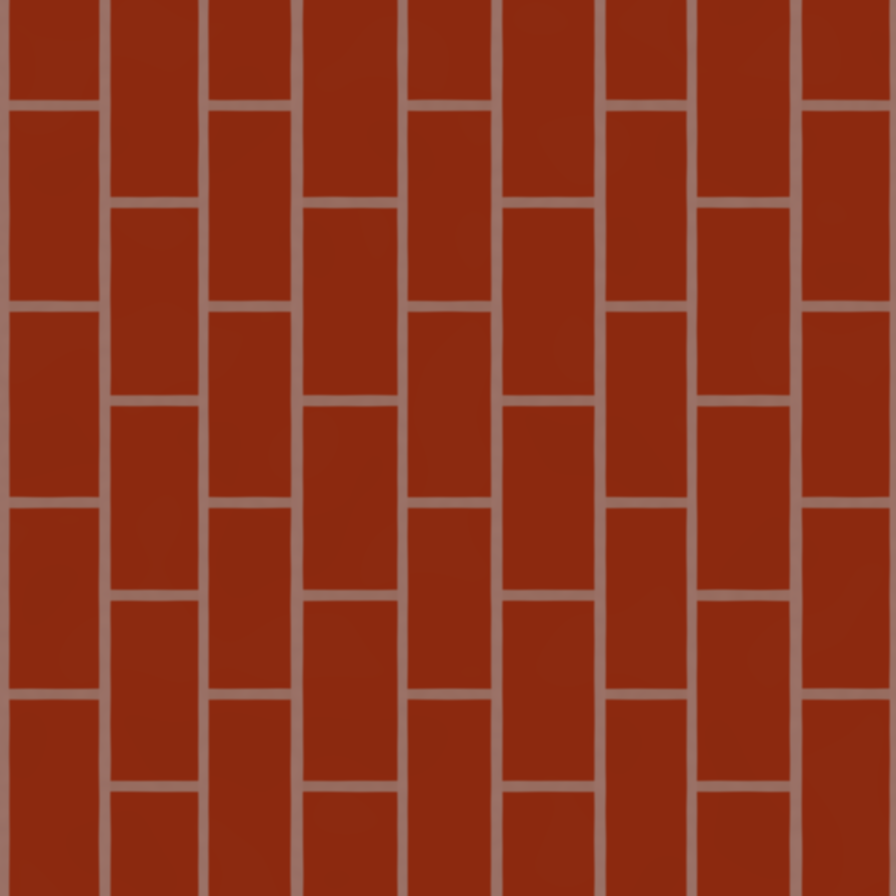
This pattern is drawn by a Shadertoy shader. Its source:

```glsl
// Upright running-bond brick wall: nine red columns with soft grey-pink mortar.

const float PI = 3.14159265;
const int SEAMS = 10;
const int JOINTS = 4;
const vec3 BRICK = vec3(0.548, 0.162, 0.060);
const vec3 SEAM_MORTAR = vec3(0.602, 0.442, 0.400);
const vec3 JOINT_MORTAR = vec3(0.592, 0.425, 0.375);

vec2 hashGradient(vec2 cell) {
    vec2 p = fract(cell * vec2(0.1031, 0.1137));
    p += dot(p, p.yx + 33.33);
    float angle = 2.0 * PI * fract((p.x + p.y) * p.x * 17.0);
    return vec2(cos(angle), sin(angle));
}

float gradientNoise(vec2 p) {
    vec2 i = floor(p), f = fract(p);
    vec2 u = f * f * f * (f * (f * 6.0 - 15.0) + 10.0);
    vec2 e = vec2(0.0, 1.0);
    float low = mix(dot(hashGradient(i), f),
                    dot(hashGradient(i + e.yx), f - e.yx), u.x);
    float high = mix(dot(hashGradient(i + e), f - e),
                     dot(hashGradient(i + e.yy), f - e.yy), u.x);
    return mix(low, high, u.y);
}

// Even pitch plus a small hand-laid drift
float seamCenter(float i) {
    float drift = 0.0036 * cos(PI * i) * cos(0.38 * (i - 5.0))
                + 0.0018 * sin(0.5 * PI * i);
    return 0.0052 + 0.1102 * i + drift;
}

float seamHalfWidth(float i) {
    return 0.0062 + 0.0006 * cos(0.8 * PI * (i - 3.0));
}

// Courses stretch slightly with height; alternate columns are staggered
float jointCenter(float row, float stagger) {
    float base = mix(0.1224, 0.2253, stagger);
    float growth = mix(0.0020, 0.0026, stagger);
    return base + 0.2112 * row + growth * row * row;
}

// x: signed distance to the seams, y: index of the column
vec2 seamField(float x) {
    float d = 1.0, column = -1.0;
    for (int n = 0; n < SEAMS; n++) {
        float i = float(n), center = seamCenter(i);
        d = min(d, abs(x - center) - seamHalfWidth(i));
        column += step(center, x);
    }
    return vec2(d, column);
}

float jointDistance(float y, float stagger, float halfWidth) {
    float d = 1.0;
    for (int n = 0; n < JOINTS; n++) {
        d = min(d, abs(y - jointCenter(float(n), stagger)) - halfWidth);
    }
    return d;
}

float coverage(float d, float softness) {
    return 1.0 - smoothstep(-softness, softness, d);
}

void mainImage(out vec4 fragColor, in vec2 fragCoord) {
    vec2 uv = fragCoord / iResolution.xy;
    float softness = max(0.0023, 0.75 / iResolution.y);

    // Slightly uneven mortar edges
    float wobble = 0.0007 * gradientNoise(uv * 23.0);
    vec2 seam = seamField(uv.x);
    float stagger = 1.0 - mod(seam.y + 2.0, 2.0);
    float joint = jointDistance(uv.y, stagger, 0.0061);

    // Faint mottling of brick and mortar
    float grain = gradientNoise(uv * 60.0);
    vec3 color = BRICK + 0.004 * gradientNoise(uv * 9.0);
    color = mix(color, JOINT_MORTAR + 0.012 * grain, coverage(joint + wobble, softness));
    color = mix(color, SEAM_MORTAR + 0.012 * grain, coverage(seam.x + wobble, softness));
    fragColor = vec4(color, 1.0);
}
```
